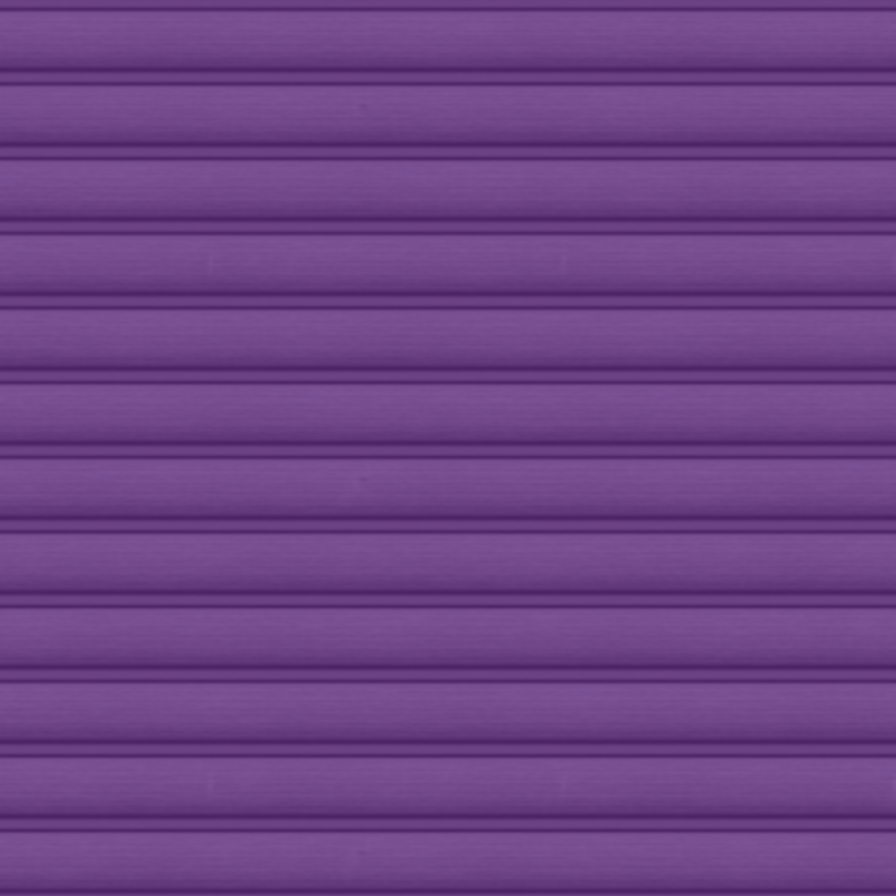
Give the GLSL for this texture, as a Shadertoy shader.

```glsl
// Purple ribbed shutter: twelve horizontal slats with paired grooves, fine grain and faint scuffs.

vec2 hash2(vec2 p) {
    vec3 q = fract(p.xyx * vec3(0.1031, 0.1030, 0.0973));
    q += dot(q, q.yzx + 33.33);
    return fract((q.xx + q.yz) * q.zy);
}

// Distance to the nearest scattered cell point
float cellular(vec2 p) {
    vec2 cell = floor(p), f = fract(p);
    float nearest = 2.0;
    for (int y = -1; y <= 1; y++)
        for (int x = -1; x <= 1; x++) {
            vec2 o = vec2(x, y);
            vec2 d = o + hash2(cell + o) - f;
            nearest = min(nearest, dot(d, d));
        }
    return sqrt(nearest);
}

// Soft bump of the given half width
float bump(float d, float width) {
    d /= width;
    return exp(-d * d);
}

// Brightness across one slat, s running downward from the thin groove
float slatProfile(float s) {
    float face = 1.0 - 0.17 * smoothstep(0.18, 0.55, s) - 0.32 * smoothstep(0.5, 0.76, s);
    float lip = 0.72;
    float light = mix(face, lip, smoothstep(0.80, 0.88, s));
    light *= 1.0 - 0.88 * bump(s - 0.81, 0.043);
    return light * (1.0 - 0.84 * bump(min(s, 1.0 - s), 0.034));
}

void mainImage(out vec4 fragColor, in vec2 fragCoord) {
    vec2 uv = fragCoord / iResolution.xy;
    float row = (1.0 - uv.y) * 12.0 - 0.125;
    float slat = floor(row);
    float s = fract(row);
    float light = slatProfile(s);

    // Lengthwise ribs and mottled grain
    float onFace = smoothstep(0.04, 0.12, s) * (1.0 - smoothstep(0.70, 0.80, s));
    float ribs = sin(s * 62.0 + 0.7 * sin(slat * 2.3)) + 0.6 * sin(s * 103.0 + slat);
    float grain = cellular(uv * vec2(95.0, 190.0)) + cellular(uv * vec2(28.0, 150.0) + 7.0) - 1.0;
    light += 0.022 * ribs * onFace + 0.075 * grain * mix(0.4, 1.0, onFace);
    light += 0.02 * sin(uv.x * 9.0 + slat * 1.7) * sin(uv.x * 23.0 + slat * 4.1) * onFace;

    // Slanted scuff with a dark nick, on every fifth slat
    if (mod(slat, 5.0) == 1.0) {
        vec2 p = vec2((uv.x - 0.395) * 12.0, s - 0.38);
        float patchy = cellular(p * 9.0 + 3.0);
        light += 0.11 * bump(p.x + 0.7 * p.y, 0.13) * bump(p.y, 0.28) * patchy;
        light -= 0.16 * bump(p.x - 0.13, 0.06) * bump(p.y + 0.08, 0.035);
    }

    // Short pale streaks, on every seventh slat
    if (mod(slat, 7.0) == 3.0)
        for (int i = 0; i < 3; i++) {
            float x = 0.235 + 0.394 * float(i) - 0.024 * float(i / 2);
            float streak = bump(uv.x - x - 0.006 * (0.4 - s), 0.0035);
            light += 0.12 * streak * bump(s - 0.4, 0.15);
        }

    vec3 groove = vec2(0.29, 0.13).xyx + vec3(0.0, 0.0, 0.095);
    vec3 paint = vec3(0.475, 0.312, 0.575);
    fragColor = vec4(mix(groove, paint, light), 1.0);
}
```
